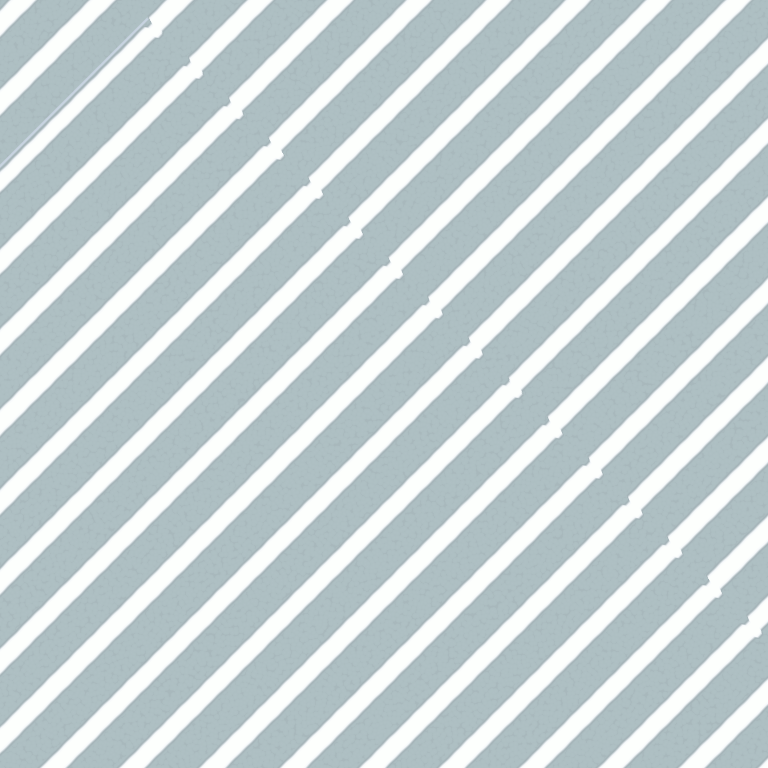
A Shadertoy shader for this pattern:

```glsl
#define PERIOD 0.1039
#define FIRST_STRIPE 0.2348
#define HALF_WIDTH 0.0167
#define VARIATION 0.0022
#define SEAM 0.169
#define SEAM_SHIFT 0.0030
#define SOFTNESS 0.0014
#define GRAIN_CELLS 190.0
#define GROUND vec3(0.680, 0.748, 0.762)
#define SHADE vec3(0.635, 0.690, 0.710)
#define WHITE vec3(0.992, 1.000, 0.992)
#define SCRATCH vec3(0.800, 0.840, 0.900)

float hash(vec2 p) {
    p = fract(p * vec2(0.1031, 0.1137));
    p += dot(p, p.yx + 33.33);
    return fract((p.x + p.y) * p.x * 97.0);
}

// Distance to the nearest jittered cell point
float cellNoise(vec2 p) {
    vec2 cell = floor(p), f = fract(p);
    float nearest = 1.0;
    for (int j = -1; j <= 1; j++)
        for (int i = -1; i <= 1; i++) {
            vec2 o = vec2(i, j);
            vec2 jitter = vec2(hash(cell + o), hash(cell + o + 57.0));
            nearest = min(nearest, length(o + jitter - f));
        }
    return nearest;
}

void mainImage(out vec4 fragColor, in vec2 fragCoord) {
    vec2 uv = fragCoord / iResolution.y;
    float aa = SOFTNESS + 1.0 / iResolution.y;

    // Diagonal axes: across the stripes and along them
    float across = uv.x + 1.0 - uv.y;
    float along = uv.x + uv.y - 1.0;

    // The seam offsets one half, with a small burr on its lower side
    float below = 1.0 - smoothstep(-aa, aa, along - SEAM);
    float burr = below * smoothstep(-aa, aa, along - SEAM + 0.014);
    float wobble = 0.00025 * (sin(along * 190.0) + sin(along * 83.0 + across * 40.0));
    float s = across - FIRST_STRIPE - SEAM_SHIFT * below - 0.0045 * burr + wobble;

    // Repeated stripe with slight differences in width and place
    float id = round(s / PERIOD);
    float side = step(along, SEAM);
    float jitter = hash(vec2(id + 40.0, side * 7.0 + 3.0)) - 0.5;
    float widen = hash(vec2(id + 71.0, side * 5.0 + 11.0)) - 0.5;
    float halfWidth = HALF_WIDTH + 0.5 * VARIATION * widen;
    if (id == 0.0) halfWidth -= 0.0030 * below;
    float d = abs(s - id * PERIOD - VARIATION * jitter) - halfWidth;

    // Ground with fine grain and darker stripe borders
    float grain = cellNoise(uv * GRAIN_CELLS);
    float border = 1.0 - smoothstep(0.002, 0.006, d);
    float speck = smoothstep(0.55, 0.85, grain);
    vec3 color = mix(GROUND, SHADE, max(0.75 * border, 0.35 * speck));
    color += 0.012 * (0.45 - grain);

    // Thin scratch beside the first stripe below the seam
    float scratch = 1.0 - smoothstep(0.0, aa, abs(across - 0.2165) - 0.0008);
    color = mix(color, SCRATCH, 0.85 * scratch * below);

    // White stripe, cooler toward its edges
    vec3 stripe = mix(WHITE, vec3(0.970, 0.980, 0.988), smoothstep(-0.006, -0.002, d));
    color = mix(color, stripe, 1.0 - smoothstep(-aa, aa, d));
    fragColor = vec4(color, 1.0);
}
```
